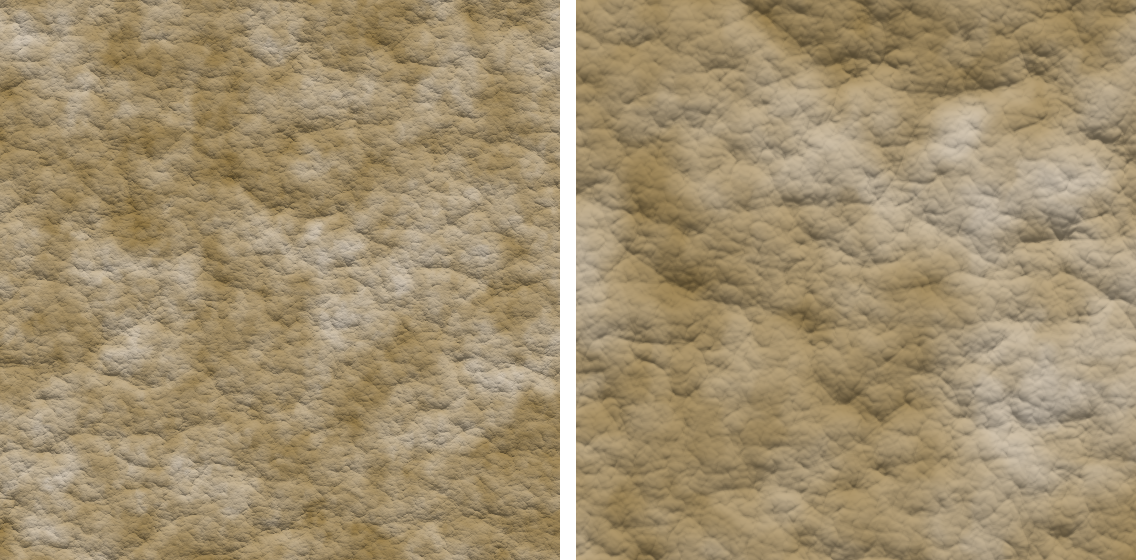
Left, the full canvas; right, a detail of the centre.
This texture is drawn by a Shadertoy shader. Its source:

```glsl
// Weathered sandstone: crumpled ochre rock with pale patches, lit from above.
#define LUMP_SCALE 13.0
#define OCTAVES 5
#define GAIN 0.53
#define WARP 0.2
#define RELIEF 0.095
#define STAIN_SCALE 6.5
#define STAIN_CONTRAST 1.65
#define SAMPLE_STEP 0.0019
#define LIGHT_DIR vec2(0.25, 0.97)
#define OCHRE vec3(0.535, 0.447, 0.275)
#define SAND vec3(0.632, 0.558, 0.424)
#define PALE vec3(0.710, 0.660, 0.580)

// Turns each layer so that its cells do not line up with the last.
const mat2 TURN = mat2(-0.737, 0.675, -0.675, -0.737);

vec3 hash3(vec2 p) {
    vec3 q = fract(p.xyx * vec3(0.1031, 0.1030, 0.0973));
    q += dot(q, q.yxz + 33.33);
    return fract((q.xxy + q.yzz) * q.zyx);
}

// Squared distance to the nearest scattered point: round lumps, sharp creases.
float lumps(vec2 p) {
    vec2 cell = floor(p), f = p - cell;
    float nearest = 4.0;
    for (int y = -1; y <= 1; y++)
    for (int x = -1; x <= 1; x++) {
        vec2 o = vec2(x, y);
        vec2 d = o + hash3(cell + o).xy - f;
        nearest = min(nearest, dot(d, d));
    }
    return nearest;
}

// Random value per cell, blended softly between neighbours.
float softCells(vec2 p) {
    vec2 cell = floor(p), f = p - cell;
    vec2 sum = vec2(0.0);
    for (int y = -1; y <= 1; y++)
    for (int x = -1; x <= 1; x++) {
        vec2 o = vec2(x, y);
        vec3 h = hash3(cell + o + 71.0);
        vec2 d = o + h.xy - f;
        sum += exp(-5.0 * dot(d, d)) * vec2(h.z, 1.0);
    }
    return sum.x / sum.y;
}

// Sine bends that turn straight cell borders ragged.
vec2 ragged(vec2 q) {
    return q + WARP * (sin(q.yx * 2.3) + 0.45 * sin(q.yx * 5.7 + 1.3));
}

// Layered lumps, with the fine layers as steep as the coarse ones.
float height(vec2 p) {
    vec2 q = p * LUMP_SCALE * vec2(0.85, 1.12) + 20.0;
    float h = 0.0, amp = 0.7;
    for (int i = 0; i < OCTAVES; i++) {
        float depth = lumps(ragged(q));
        h -= amp * depth;
        amp *= GAIN * (0.85 + 0.5 * min(depth, 0.9));
        q = TURN * q * 2.03 + vec2(53.7, 37.3);
    }
    return h;
}

// Broad mineral staining with finer mottling.
float stain(vec2 p) {
    vec2 q = p * STAIN_SCALE + 5.0;
    float sum = 0.0, amp = 0.42;
    for (int i = 0; i < 4; i++) {
        sum += amp * (softCells(ragged(q)) - 0.5);
        q = TURN * q * 2.1 + vec2(49.2, 33.8);
        amp *= 0.75;
    }
    return 0.5 + STAIN_CONTRAST * sum;
}

void mainImage(out vec4 fragColor, in vec2 fragCoord) {
    vec2 p = fragCoord / iResolution.y;

    // Slope of the rock face
    float h = height(p);
    vec2 slope = vec2(height(p + vec2(SAMPLE_STEP, 0.0)),
                      height(p + vec2(0.0, SAMPLE_STEP))) - h;
    slope /= SAMPLE_STEP * LUMP_SCALE;

    // Base colour: ochre gathers in the hollows
    float t = clamp(stain(p) + 0.3 * (h + 0.46), -0.1, 1.15);
    vec3 color = t < 0.5 ? mix(OCHRE, SAND, t * 2.0)
                         : mix(SAND, PALE, t * 2.0 - 1.0);

    // Steep undersides darken most, both ends roll off softly
    float light = -RELIEF * dot(slope, LIGHT_DIR);
    light = light < 0.0 ? 0.42 * tanh(light * (0.8 - 1.6 * light) / 0.42)
                        : 0.16 * tanh(light * 0.75 / 0.16);
    color *= 1.01 + light;

    fragColor = vec4(color, 1.0);
}
```
